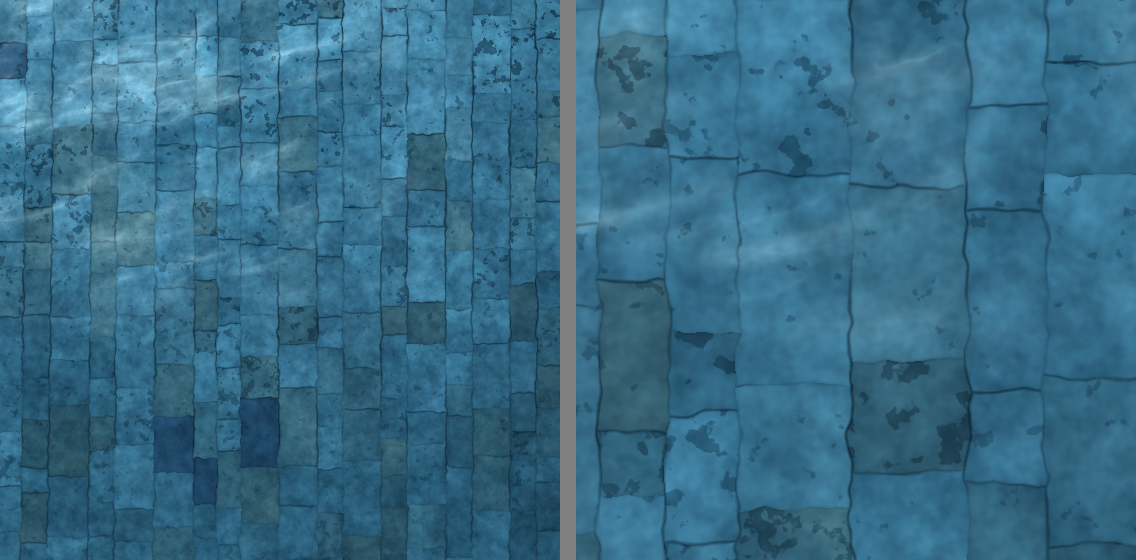
Left: the whole. Right: its middle third, enlarged.
A Shadertoy shader for this texture:

```glsl
#define COLUMNS 18
#define ROWS_WIDE 10.3
#define ROWS_NARROW 13.2
#define ROW_JITTER 0.62
#define JOINT_WIDTH 0.0011
#define EDGE_WOBBLE 0.0050
#define PIT_SCALE 88.0
#define CAUSTIC_GAIN 0.20
#define WATER_BLUE vec3(0.196, 0.418, 0.535)
#define STONE_GREY vec3(0.198, 0.365, 0.428)
#define STONE_NAVY vec3(0.125, 0.285, 0.410)

// Left edge of every column, with the outer ones beyond the canvas
const float EDGES[COLUMNS + 1] = float[COLUMNS + 1](
    -0.01, 0.048, 0.096, 0.167, 0.212, 0.280, 0.349, 0.389, 0.430, 0.497,
    0.566, 0.612, 0.681, 0.727, 0.796, 0.844, 0.911, 0.958, 1.01);

const mat2 TURN = mat2(0.80, 0.60, -0.60, 0.80);

float hash(vec2 p) {
    vec3 q = fract(vec3(p.xyx) * 0.1031);
    q += dot(q, q.yzx + 33.33);
    return fract((q.x + q.y) * q.z);
}

float noise(vec2 p) {
    vec2 cell = floor(p), f = fract(p);
    f = f * f * (3.0 - 2.0 * f);
    return mix(mix(hash(cell), hash(cell + vec2(1, 0)), f.x),
               mix(hash(cell + vec2(0, 1)), hash(cell + vec2(1, 1)), f.x), f.y);
}

float fbm(vec2 p) {
    float sum = 0.0, amp = 0.5;
    for (int i = 0; i < 4; i++) {
        sum += amp * noise(p);
        p = 2.0 * TURN * p + 7.3;
        amp *= 0.5;
    }
    return sum / 0.9375;
}

float rowEdge(float row, float column) {
    return row + ROW_JITTER * hash(vec2(row + 31.0, column * 3.7 + 5.0));
}

// Returns column, row, distance to a side joint, distance to a bed joint
vec4 findTile(vec2 p) {
    float column = 0.0, sideGap = 1.0, width = EDGES[1] - EDGES[0];
    for (int i = 1; i < COLUMNS; i++) {
        if (p.x >= EDGES[i]) {
            column = float(i);
            width = EDGES[i + 1] - EDGES[i];
        }
        sideGap = min(sideGap, abs(p.x - EDGES[i]));
    }
    // Narrow columns hold shorter stones
    float rows = mix(ROWS_NARROW, ROWS_WIDE, smoothstep(0.042, 0.066, width));
    float y = p.y * rows + 9.0 * hash(vec2(column, 4.0)) + 2.0;
    float row = floor(y);
    if (y < rowEdge(row, column)) row -= 1.0;
    float bedGap = min(y - rowEdge(row, column), rowEdge(row + 1.0, column) - y);
    return vec4(column, row, sideGap, bedGap / rows);
}

// Soft broken streaks of light that climb gently to the right
float caustics(vec2 uv) {
    vec2 q = mat2(0.96, -0.27, 0.27, 0.96) * uv;
    q.y += 0.020 * (fbm(uv * 10.0) - 0.5);
    float broad = 1.0 - abs(2.0 * noise(q * vec2(4.0, 20.0) + 3.0) - 1.0);
    float fine = 1.0 - abs(2.0 * fbm(q * vec2(16.0, 44.0)) - 1.0);
    float broken = smoothstep(0.25, 0.75, fbm(q * vec2(12.0, 16.0) + 40.0));
    return (pow(broad, 3.0) * (0.3 + 0.7 * fine) + 0.35 * pow(fine, 5.0)) * broken * 1.3;
}

void mainImage(out vec4 fragColor, in vec2 fragCoord) {
    vec2 uv = fragCoord / iResolution.xy;
    float aa = 1.0 / iResolution.y;

    // Lean of the left columns, then ragged stone edges
    vec2 p = uv;
    p.x += 0.011 * (1.0 - uv.y) * (1.0 - smoothstep(0.1, 0.5, uv.x));
    p += EDGE_WOBBLE * (vec2(noise(uv * 42.0), noise(uv * 38.0 + 50.0)) - 0.5);
    p += 0.6 * EDGE_WOBBLE * (vec2(noise(uv * 120.0), noise(uv * 110.0 + 9.0)) - 0.5);
    vec4 tile = findTile(p);
    vec2 id = tile.xy;
    float kind = hash(id * 1.7 + 2.0), shade = hash(id + 61.0);

    // Stone tint and the clouds inside each stone
    float cloud = fbm(TURN * uv * 20.0 + id * 5.3);
    float grain = fbm(TURN * uv * 75.0 + id);
    float fleck = noise(TURN * uv * 230.0);
    vec3 color = WATER_BLUE;
    color = mix(color, STONE_GREY, smoothstep(0.55, 0.95, kind) * (0.4 + 0.9 * cloud));
    color = mix(color, STONE_NAVY, step(0.975, kind));
    float tone = 0.91 + 0.20 * shade;
    tone *= 1.0 + 0.44 * (cloud - 0.5) + 0.40 * (grain - 0.5) + 0.10 * (fleck - 0.5);

    // Small ragged pits, clustered on a few stones
    float pitted = smoothstep(0.62, 0.92, hash(id + 113.0));
    float pit = fbm(TURN * uv * PIT_SCALE + id * 3.0) + 0.16 * (noise(uv * 30.0 + 20.0) - 0.5);
    float pits = smoothstep(0.0, 0.07, pit - mix(0.73, 0.60, pitted));
    tone *= 1.0 - pits * mix(0.30, 0.42, pitted) * mix(0.4, 1.0, uv.y);

    // Thin joints, broken, with the bed joints the fainter
    vec2 wear = vec2(noise(uv * vec2(30.0, 17.0) + 80.0), noise(uv * vec2(17.0, 30.0) + 33.0));
    wear = smoothstep(vec2(0.25, 0.35), vec2(0.75, 0.85), wear);
    vec2 joint = 1.0 - smoothstep(vec2(0.0), vec2(JOINT_WIDTH + aa), tile.zw);
    joint *= (0.18 + 0.82 * wear) * vec2(1.0, 0.9);
    float halo = exp(-min(tile.z, tile.w * 1.5) / 0.004);
    tone *= 1.0 - 0.05 * halo - max(joint.x, joint.y) * mix(0.26, 0.52, uv.y);

    // Daylight from the upper left, sinking to a dim floor
    vec2 away = (uv - vec2(0.24, 0.86)) * vec2(1.4, 1.8);
    float glow = exp(-2.4 * dot(away, away));
    tone *= mix(0.86, 1.09, smoothstep(-0.1, 1.0, uv.y));
    tone *= 1.01 + 0.06 * glow - 0.09 * smoothstep(0.72, 1.0, uv.x);
    tone *= 1.0 + 0.26 * (fbm(uv * 5.0 + 12.0) - 0.5);

    // Water swallows red first as the stones get darker
    color *= pow(vec3(max(tone, 0.05)), vec3(1.30, 0.98, 0.88));

    // Rippling light on the upper part
    float reach = smoothstep(0.34, 0.70, uv.y) * (1.0 - smoothstep(0.40, 0.92, uv.x));
    color += CAUSTIC_GAIN * caustics(uv) * (0.05 + reach) * vec3(1.0, 0.96, 0.88);
    color += 0.16 * glow * (fbm(uv * 14.0) - 0.46);
    fragColor = vec4(clamp(color, 0.0, 1.0), 1.0);
}
```
